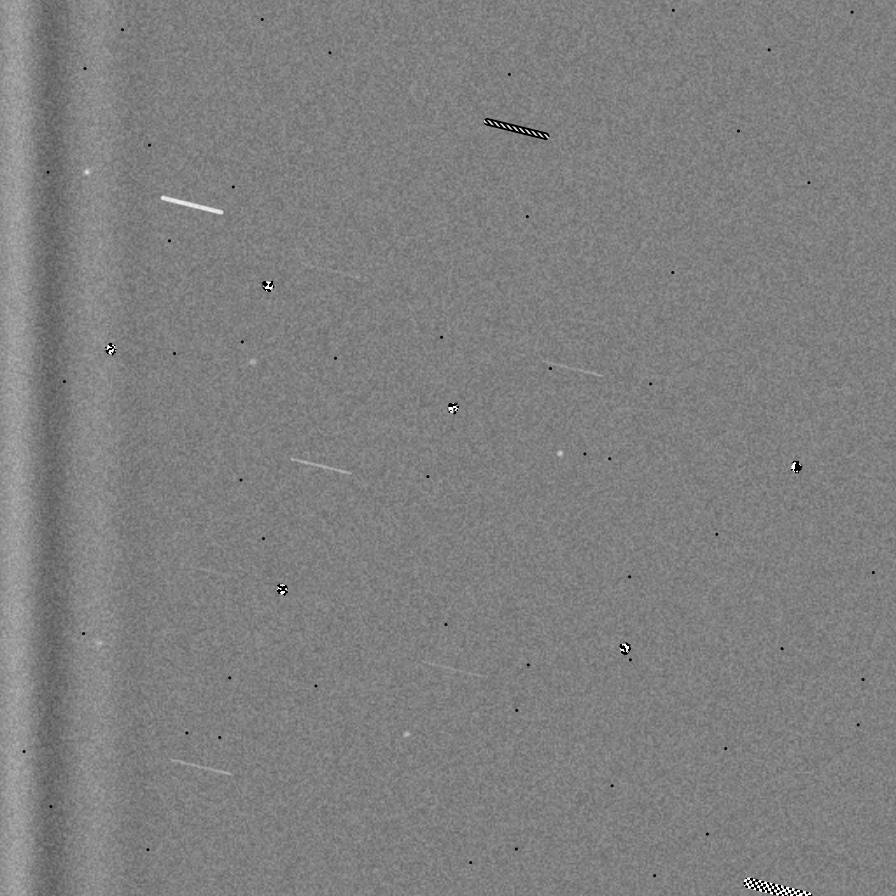
A WebGL 1 fragment shader for this texture:

```glsl
precision highp float;
// Noisy grey sensor frame: soft vertical bands, slanted trails, specks and damaged spots.
uniform vec2 u_resolution;

const float GRAINS = 512.0;                  // grain cells across the canvas
const vec2 TRAIL_AXIS = vec2(0.971, -0.239); // shared direction of all trails
const float TRAIL_LENGTH = 0.067;

float hash(vec2 p) {
  vec3 q = fract(vec3(p.xyx) * 0.1031);
  q += dot(q, q.yzx + 33.33);
  return fract((q.x + q.y) * q.z);
}

// Bilinear noise with its lattice on the cell centres.
float cellNoise(vec2 p, float seed) {
  vec2 g = p * GRAINS - 0.5;
  vec2 cell = floor(g) + seed;
  vec2 f = fract(g);
  float low = mix(hash(cell), hash(cell + vec2(1.0, 0.0)), f.x);
  float high = mix(hash(cell + vec2(0.0, 1.0)), hash(cell + 1.0), f.x);
  return mix(low, high, f.y);
}

// Sum of three uniform noises: nearly Gaussian, centred on zero.
float filmGrain(vec2 p) {
  return cellNoise(p, 11.0) + cellNoise(p, 617.0) + cellNoise(p, 1301.0) - 1.5;
}

float bell(float x, float centre, float width) {
  float t = (x - centre) / width;
  return exp(-t * t);
}

float verticalBands(float x) {
  return 0.11 * bell(x, 0.018, 0.019) - 0.085 * bell(x, 0.057, 0.019)
       + 0.045 * bell(x, 0.108, 0.024) - 0.02 * bell(x, 0.15, 0.018);
}

// Evenly spread point number i inside a box.
vec2 scatter(float i, vec2 seed, vec2 low, vec2 high) {
  return mix(low, high, fract(seed + i * vec2(0.755, 0.57)));
}

float disc(float dist, float radius, float blur) {
  return 1.0 - smoothstep(radius - blur, radius + blur, dist);
}

// Position along and across a trail.
vec2 trailFrame(vec2 p, vec2 start) {
  vec2 d = p - start;
  return vec2(dot(d, TRAIL_AXIS), dot(d, vec2(-TRAIL_AXIS.y, TRAIL_AXIS.x)));
}

float trailMask(vec2 frame, float radius, float blur) {
  float beyond = frame.x - clamp(frame.x, 0.0, TRAIL_LENGTH);
  return disc(length(vec2(beyond, frame.y)), radius, blur);
}

// Black rope with pale diagonal strands.
float ropeTone(vec2 frame, float blur) {
  float strand = abs(fract((frame.x + frame.y * 1.4) / 0.0072) - 0.5);
  return 0.85 * disc(strand, 0.24, 0.13) * disc(abs(frame.y), 0.0021, blur);
}

// Broken black and white checks.
float checkTone(vec2 frame, float noise) {
  vec2 wave = sin(frame * 3.14159 / 0.0032);
  return smoothstep(-0.2, 0.2, wave.x * wave.y + (noise - 0.5) * 0.7);
}

// Small black dots, at most one per grid square.
float deadDots(vec2 p, float blur) {
  vec2 g = p * 9.0;
  vec2 cell = floor(g);
  vec2 spot = 0.1 + 0.8 * vec2(hash(cell + 23.0), hash(cell + 71.0));
  float present = step(0.42, hash(cell + 131.0));
  return present * disc(length(g - cell - spot) / 9.0, 0.0017, blur);
}

void main() {
  float side = min(u_resolution.x, u_resolution.y);
  vec2 p = gl_FragCoord.xy / side;
  float blur = 0.6 / side;

  // Background, grain and hot specks
  float tone = 0.499 + verticalBands(p.x) + 0.086 * filmGrain(p);
  tone += 0.42 * smoothstep(0.993, 1.0, cellNoise(p, 211.0));

  // Faint trails
  for (int i = 0; i < 7; i++) {
    float n = float(i);
    vec2 start = scatter(n, vec2(0.447, 0.497), vec2(0.08, 0.1), vec2(0.63, 0.88));
    float strength = 0.17 * exp(-0.28 * n);
    tone += strength * trailMask(trailFrame(p, start), 0.0015, blur + 0.0007);
  }

  // Soft stars
  for (int i = 0; i < 5; i++) {
    float n = float(i);
    vec2 star = scatter(n, vec2(0.01, 0.97), vec2(0.09, 0.1), vec2(0.79, 0.83));
    tone += (0.36 - 0.05 * n) * bell(length(p - star), 0.0, 0.0032);
  }

  // Dead dots and damaged spots
  tone = mix(tone, 0.03, deadDots(p, blur));
  float noise = cellNoise(p, 407.0);
  float shards = smoothstep(0.5, 0.62, noise);
  for (int i = 0; i < 6; i++) {
    vec2 spot = scatter(float(i), vec2(0.23, 0.98), vec2(0.12, 0.22), vec2(0.9, 0.69));
    float ragged = length(p - spot) + 0.004 * (noise - 0.5);
    tone = mix(tone, shards, disc(ragged, 0.0062, blur));
  }

  // Bright, roped and checked trails
  float bright = trailMask(trailFrame(p, vec2(0.182, 0.779)), 0.0024, blur + 0.0006);
  tone = mix(tone, 0.9 + 0.1 * (noise - 0.5), bright);
  vec2 rope = trailFrame(p, vec2(0.544, 0.864));
  tone = mix(tone, ropeTone(rope, blur), trailMask(rope, 0.0042, blur));
  vec2 checks = trailFrame(p, vec2(0.836, 0.0145));
  tone = mix(tone, checkTone(checks, noise), trailMask(checks, 0.0062, blur));

  gl_FragColor = vec4(vec3(clamp(tone, 0.0, 1.0)), 1.0);
}
```
